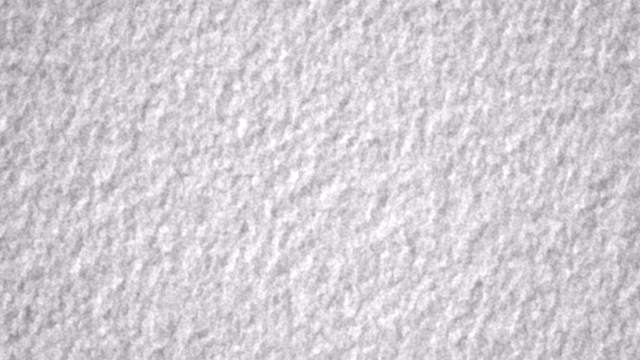
Reproduce this texture procedurally as a Shadertoy shader.

```glsl
const vec3 SNOW_TINT = vec3(0.002, -0.006, 0.012);
const vec2 LIGHT_DIR = vec2(-0.92, 0.4);
const float LEAN = 0.2;

vec2 hash22(vec2 p) {
    vec3 q = fract(p.xyx * vec3(0.1031, 0.1030, 0.0973));
    q += dot(q, q.yzx + 33.33);
    return fract((q.xx + q.yz) * q.zy);
}

// Dot product of a random unit gradient with the offset from its corner
float corner(vec2 cell, vec2 offset) {
    float angle = 6.28318 * hash22(cell).x;
    return dot(vec2(cos(angle), sin(angle)), offset);
}

float gradientNoise(vec2 p) {
    vec2 i = floor(p), f = p - i;
    vec2 u = f * f * f * (f * (f * 6.0 - 15.0) + 10.0);
    vec2 e = vec2(0.0, 1.0);
    float low = mix(corner(i, f), corner(i + e.yx, f - e.yx), u.x);
    float high = mix(corner(i + e.xy, f - e.xy), corner(i + e.yy, f - e.yy), u.x);
    return mix(low, high, u.y);
}

vec2 rotate(vec2 p, float angle) {
    float c = cos(angle), s = sin(angle);
    return vec2(c * p.x - s * p.y, s * p.x + c * p.y);
}

// Round granules with dark creases between them, about zero on average
float granules(vec2 p) {
    vec2 cell = floor(p);
    float nearest = 4.0;
    for (int y = -1; y <= 1; y++) {
        for (int x = -1; x <= 1; x++) {
            vec2 neighbour = cell + vec2(x, y);
            vec2 d = neighbour + hash22(neighbour) - p;
            nearest = min(nearest, dot(d, d));
        }
    }
    return 0.24 - nearest;
}

// Slope towards the light, positive on lit sides
float relief(vec2 p, vec2 lightDir) {
    return gradientNoise(p) - gradientNoise(p + 0.45 * lightDir);
}

// Sums lit slopes from large clumps down to small ones
float clumpRelief(vec2 p, vec2 lightDir) {
    float sum = 0.0;
    float frequency = 13.0;
    float weight = 0.085;
    for (int i = 0; i < 3; i++) {
        float turn = 0.9 * float(i);
        vec2 q = rotate(p * frequency, turn) + 17.3 * float(i);
        sum += weight * relief(q, rotate(lightDir, turn));
        frequency *= 1.9;
        weight = 0.14;
    }
    return sum;
}

// Crystals without any preferred direction
float crystalGrain(vec2 p) {
    float coarse = gradientNoise(rotate(p, 0.5) * 66.0 + 8.0);
    float fine = gradientNoise(rotate(p, 1.1) * 118.0 + 28.0);
    return 0.06 * coarse + 0.10 * fine;
}

// Bright centre falling off to the sides and corners
float vignette(vec2 uv, vec2 centre) {
    vec2 d = 2.0 * (uv - centre);
    return 0.867 - 0.10 * d.x * d.x - 0.035 * d.y * d.y;
}

void mainImage(out vec4 fragColor, in vec2 fragCoord) {
    vec2 uv = fragCoord / iResolution.xy;
    vec2 p = fragCoord / iResolution.y + 5.0;

    // Clumps lean to the upper right and have ragged outlines
    vec2 clumpPos = rotate(p, LEAN) * vec2(1.15, 0.85);
    vec2 ragged = vec2(gradientNoise(p * 55.0), gradientNoise(p * 55.0 + 41.7));
    clumpPos += 0.009 * ragged;

    float shade = vignette(uv, vec2(0.52, 0.45));
    shade += 0.018 * gradientNoise(p * 3.5 + 9.0);
    shade += clumpRelief(clumpPos, LIGHT_DIR);
    shade += 0.11 * granules(clumpPos * 42.0);
    shade += crystalGrain(p);

    // Small shaded hollows
    float hollow = smoothstep(0.18, 0.5, gradientNoise(clumpPos * 21.0 + 63.0));
    shade -= 0.05 * hollow;

    fragColor = vec4(clamp(shade + SNOW_TINT, 0.0, 1.0), 1.0);
}
```
